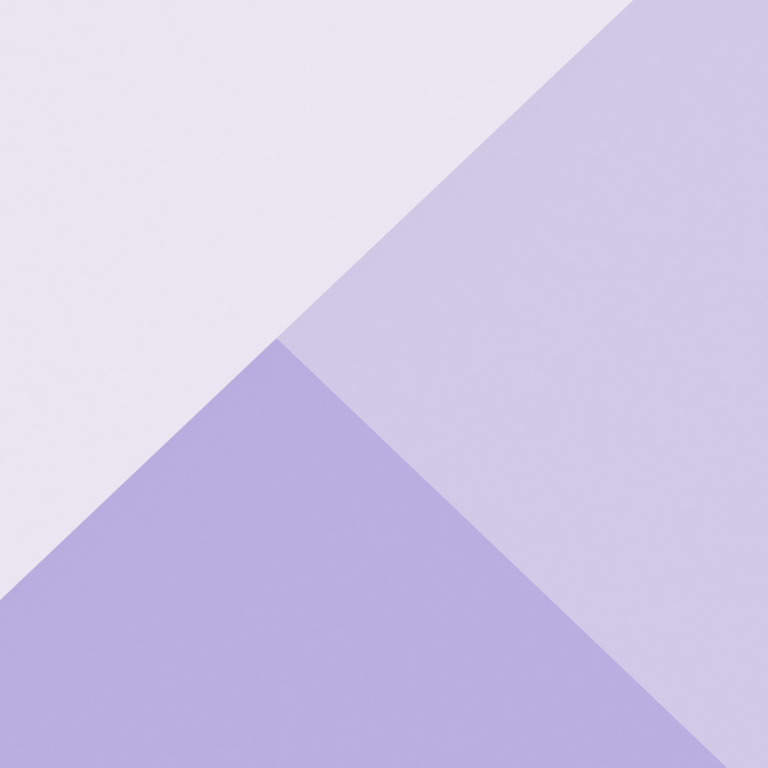
This background is drawn by a Shadertoy shader. Its source:

```glsl
float hash(vec2 p) {
    return fract(sin(dot(p, vec2(127.1, 311.7))) * 43758.5453);
}

// Smooth value noise for the paper texture
float noise(vec2 p) {
    vec2 cell = floor(p);
    vec2 f = fract(p);
    f = f * f * (3.0 - 2.0 * f);
    float low = mix(hash(cell), hash(cell + vec2(1.0, 0.0)), f.x);
    float high = mix(hash(cell + vec2(0.0, 1.0)), hash(cell + vec2(1.0, 1.0)), f.x);
    return mix(low, high, f.y);
}

// Signed distance to the line through a and b, positive on its left
float lineDistance(vec2 p, vec2 a, vec2 b) {
    vec2 dir = normalize(b - a);
    return dir.x * (p.y - a.y) - dir.y * (p.x - a.x);
}

void mainImage(out vec4 fragColor, in vec2 fragCoord) {
    vec2 uv = fragCoord / iResolution.xy;
    float aa = 0.7 / min(iResolution.x, iResolution.y);

    // Rising edge across the canvas, falling edge from the apex
    float rising = lineDistance(uv, vec2(0.0, 0.2185), vec2(0.8245, 1.0));
    float falling = lineDistance(uv, vec2(0.3607, 0.559), vec2(0.9468, 0.0));

    // Sheet colours with faint shading
    vec3 pale = mix(vec3(0.918, 0.898, 0.945), vec3(0.925, 0.902, 0.949), uv.x);
    vec3 lilac = vec3(0.824, 0.789, 0.908);
    vec3 violet = vec3(0.728, 0.684, 0.881);
    lilac -= 0.006 * exp(-abs(rising) * 14.0);
    violet -= 0.006 * exp(-abs(rising) * 14.0);

    // Layer the three sheets
    vec3 color = mix(violet, lilac, smoothstep(-aa, aa, falling));
    color = mix(color, pale, smoothstep(-aa, aa, rising));

    // Fine paper grain
    color += 0.006 * (noise(uv * 300.0) - 0.5) + 0.004 * (noise(uv * 90.0) - 0.5);

    fragColor = vec4(color, 1.0);
}
```
